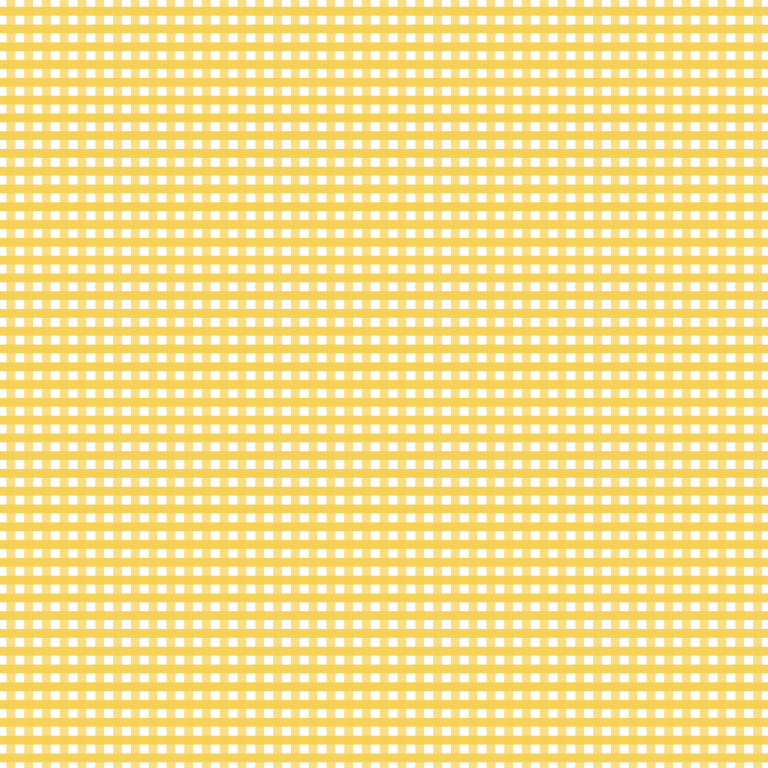
A WebGL 2 fragment shader for this pattern:

```glsl
#version 300 es
precision highp float;
// Small yellow gingham: pale upright stripes on white, crossed by solid level bands.
// Each stripe set is a periodic distance to a stripe edge, turned into pixel coverage;
// a per-band hash gives the dye a very slight unevenness.

uniform vec2 u_resolution;
out vec4 fragColor;

// Sine-free hash of one number, 0 to 1
float hash(float n) {
    n = fract(n * 0.1031);
    n *= n + 33.33;
    return fract(n * (n + n));
}

// Coverage of a stripe filling half of each unit cell, centred on 0.5
float stripe(float t, float pixel) {
    float edgeDistance = 0.25 - abs(fract(t) - 0.5);
    return clamp(edgeDistance / pixel + 0.5, 0.0, 1.0);
}

void main() {
    // 43.2 checks span the canvas; whole numbers fall at the centres of the white gaps
    vec2 cellsPerPixel = 43.2 / u_resolution;
    vec2 cell = gl_FragCoord.xy * cellsPerPixel - vec2(0.11, 0.07);

    float upright = stripe(cell.x, cellsPerPixel.x);
    float level = stripe(cell.y, cellsPerPixel.y);

    vec3 white = vec3(1.0, 1.0, 0.995);
    vec3 paleYellow = vec3(0.975, 0.872, 0.53);
    vec3 deepYellow = vec3(0.965, 0.822, 0.35);

    // Slight dye variation from band to band, and a trace of depth at crossings
    deepYellow += (hash(floor(cell.y) + 7.0) - 0.5) * vec3(0.004, 0.008, 0.02);
    deepYellow -= upright * vec3(0.002, 0.004, 0.008);

    vec3 color = mix(white, paleYellow, upright);
    color = mix(color, deepYellow, level);
    fragColor = vec4(color, 1.0);
}
```
